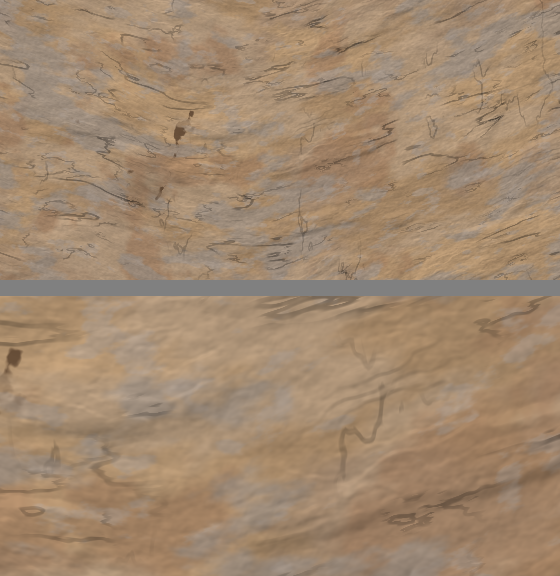
Top, the full canvas; bottom, a detail of the centre.
Give the GLSL for this texture, as a WebGL 1 fragment shader.

```glsl
precision highp float;
// Weathered ochre cliff face with tilted beds, broken ledges, grey stains and a fissure.
uniform vec2 u_resolution;

float hash(vec2 p) {
  vec3 h = fract(vec3(p.xyx) * 0.1031);
  h += dot(h, h.yzx + 33.33);
  return fract((h.x + h.y) * h.z);
}

float noise(vec2 p) {
  vec2 i = floor(p);
  vec2 f = fract(p);
  f = f * f * (3.0 - 2.0 * f);
  return mix(mix(hash(i), hash(i + vec2(1.0, 0.0)), f.x),
             mix(hash(i + vec2(0.0, 1.0)), hash(i + 1.0), f.x), f.y);
}

float fbm(vec2 p) {
  float sum = 0.0;
  float amp = 0.52;
  for (int i = 0; i < 5; i++) {
    sum += amp * noise(p + 40.0);
    p = mat2(1.6, 1.2, -1.2, 1.6) * p + 17.3;
    amp *= 0.5;
  }
  return sum;
}

// Creased noise: sharp valleys between rounded lumps.
float lumps(vec2 p) {
  float sum = 0.0;
  float amp = 0.5;
  for (int i = 0; i < 4; i++) {
    sum += amp * abs(2.0 * noise(p + 30.0) - 1.0);
    p = mat2(1.6, 1.2, -1.2, 1.6) * p + 11.7;
    amp *= 0.55;
  }
  return sum;
}

// Bed coordinates: strata fall toward the fissure and rise again to the right.
vec2 bedding(vec2 p) {
  float x = p.x - 0.72;
  float dip = 0.32 * sqrt(x * x + 0.07);
  return vec2(p.x, p.y - dip + 0.09 * (noise(p * 3.0 + 5.0) - 0.5));
}

// Rock relief: stepped slabs over a lumpy, rough surface.
float relief(vec2 p) {
  vec2 q = bedding(p);
  float t = fbm(q * vec2(4.5, 11.0) + 7.0) * 7.0;
  float slabs = floor(t) + smoothstep(0.0, 0.3, fract(t));
  float broken = smoothstep(0.45, 0.75, noise(q * vec2(7.0, 13.0) + 61.0));
  return 0.17 * slabs * broken + 0.55 * lumps(q * vec2(8.0, 17.0) + 4.0)
       + 0.9 * fbm(q * vec2(14.0, 24.0) + 2.0);
}

// Even hairlines along the middle contour of a noise field.
float crack(vec2 p, vec2 scale, float width) {
  float e = 0.002;
  float n = fbm(p * scale);
  vec2 slope = vec2(fbm((p + vec2(e, 0.0)) * scale), fbm((p + vec2(0.0, e)) * scale)) - n;
  float d = abs(n - 0.5) * e / (length(slope) + 0.002);
  return 1.0 - smoothstep(0.3 * width, width, d);
}

float segment(vec2 p, vec2 a, vec2 b) {
  vec2 d = b - a;
  return length(p - a - d * clamp(dot(p - a, d) / dot(d, d), 0.0, 1.0));
}

float spot(vec2 p, vec2 centre, vec2 radius) {
  return exp(-dot((p - centre) / radius, (p - centre) / radius));
}

void main() {
  vec2 p = gl_FragCoord.xy / u_resolution.y;
  vec2 q = bedding(p);
  float mottle = 0.22 * (fbm(q * vec2(17.0, 30.0) + 19.0) - 0.5);

  // Mineral colours
  float ochre = fbm(q * vec2(2.6, 6.0) + 3.0) + 0.04 * smoothstep(0.6, 1.2, p.x) + mottle;
  float dust = fbm(q * vec2(4.0, 9.0) + 23.0) - mottle;
  float drab = fbm(p * vec2(3.5, 5.0) + 47.0) + 0.05 * smoothstep(1.0, 0.2, p.x) + mottle;
  vec3 rock = mix(vec3(0.63, 0.515, 0.39), vec3(0.685, 0.565, 0.43), smoothstep(0.44, 0.66, ochre));
  rock = mix(rock, vec3(0.605, 0.51, 0.425), 0.75 * smoothstep(0.46, 0.64, drab));
  rock = mix(rock, vec3(0.675, 0.58, 0.48), 0.75 * smoothstep(0.45, 0.64, dust));

  // Rusty brown stains
  float rust = fbm(p * vec2(6.0, 5.0) + 71.0) + 0.12 * spot(p, vec2(1.1, 0.7), vec2(0.16, 0.1))
             + 0.12 * spot(p, vec2(1.2, 0.94), vec2(0.05, 0.08)) + mottle;
  rock = mix(rock, vec3(0.59, 0.455, 0.345), 0.6 * smoothstep(0.56, 0.72, rust));

  // Cool grey patches, densest low in the middle, and small flecks
  float grey = fbm(q * vec2(6.0, 13.0) + 91.0) + 0.09 * spot(p, vec2(0.8, 0.22), vec2(0.5, 0.28))
             + 0.04 * spot(p, vec2(1.75, 0.75), vec2(0.35, 0.25)) + mottle;
  float fleck = smoothstep(0.62, 0.74, fbm(q * vec2(18.0, 36.0) + 11.0));
  rock = mix(rock, vec3(0.59, 0.54, 0.495), 0.75 * smoothstep(0.57, 0.7, grey));
  rock = mix(rock, vec3(0.63, 0.58, 0.54), 0.5 * fleck);

  // Light from above, with deeper shade under the ledges
  float light = relief(p) - relief(p + vec2(-0.0018, 0.004));
  float shade = 1.01 + clamp(0.6 * light, -0.26, 0.1);
  shade += 0.1 * (fbm(q * vec2(9.0, 18.0) + 33.0) - 0.5);
  shade += 0.06 * (noise(p * 125.0) - 0.5);

  // Short broken cracks along the beds and a few steep joints
  float bedMask = smoothstep(0.55, 0.8, noise(q * vec2(8.0, 15.0) + 14.0));
  float fineMask = smoothstep(0.5, 0.8, noise(q * vec2(13.0, 22.0) + 38.0));
  float jointMask = smoothstep(0.68, 0.9, noise(p * vec2(11.0, 8.0) + 83.0));
  shade -= 0.28 * bedMask * crack(q + 8.0, vec2(2.2, 10.0), 0.0042);
  shade -= 0.2 * fineMask * crack(q + 3.0, vec2(6.0, 19.0), 0.0034);
  shade -= 0.18 * jointMask * crack(p + 5.0, vec2(8.0, 3.5), 0.0034);
  rock *= shade;

  // Hollow and dark, interrupted fissure
  vec2 w = p + 0.07 * (vec2(fbm(p * 17.0), fbm(p * 17.0 + 9.0)) - 0.5);
  rock *= 1.0 - 0.13 * spot(w, vec2(0.53, 0.34), vec2(0.08, 0.07));
  float gap = 0.022 * smoothstep(0.46, 0.72, fbm(p * 13.0 + 6.0)) - 0.002;
  float fissure = segment(w, vec2(0.56, 0.3), vec2(0.68, 0.6)) - gap;
  float holes = min(length((w - vec2(0.27, 0.575)) * vec2(0.6, 1.0)) - 0.005,
                    length((w - vec2(0.47, 0.40)) * vec2(0.5, 1.0)) - 0.004);
  float dark = 1.0 - smoothstep(-0.004, 0.005, min(fissure, holes));
  dark *= 0.35 + 0.65 * smoothstep(0.35, 0.6, noise(p * 34.0 + 21.0));
  rock = mix(rock, vec3(0.31, 0.22, 0.15), 0.75 * dark);

  gl_FragColor = vec4(rock, 1.0);
}
```
